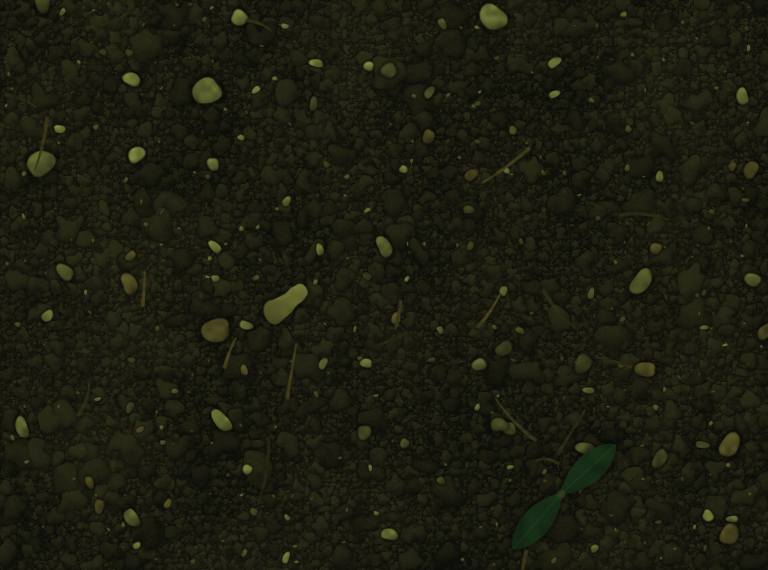
This texture is drawn by a Shadertoy shader. Its source:

```glsl
// Dark garden soil: layered domed clods, from fine crumbs to large lumps,
// strewn with pale pebbles and dry straws, with one two-leaved seedling.
// Positions are in canvas heights, with the origin at the lower left.

vec3 hash3(vec2 p) {
    vec3 q = fract(vec3(p.xyx) * vec3(.1031, .1030, .0973));
    q += dot(q, q.yxz + 33.33);
    return fract((q.xxy + q.yzz) * q.zyx);
}

float noise(vec2 p) {
    vec2 i = floor(p), f = fract(p);
    f = f * f * (3. - 2. * f);
    return mix(mix(hash3(i).x, hash3(i + vec2(1, 0)).x, f.x),
               mix(hash3(i + vec2(0, 1)).x, hash3(i + 1.).x, f.x), f.y);
}

mat2 rotation(float a) {
    return mat2(cos(a), -sin(a), sin(a), cos(a));
}

// Lay one size of lumpy clods, with contact shadows, over the soil tone
void addClods(inout float tone, vec2 uv, float scale, float fill) {
    vec2 p = uv * scale;
    p += .55 * (vec2(noise(p * 2.3), noise(p * 2.3 + 71.)) - .5);
    vec2 id = floor(p);
    float top = -1., lit = 0.;
    for (int y = -1; y <= 1; y++)
    for (int x = -1; x <= 1; x++) {
        vec2 cell = id + vec2(x, y);
        vec3 h = hash3(cell + scale * 3.);
        if (h.z > fill) continue;
        vec2 d = p - cell - .2 - .6 * h.xy;
        float r = mix(.32, .62, fract(h.z * 57.));
        float dome = 1. - dot(d, d) / (r * r);
        if (dome > top) {
            top = dome;
            lit = .2 + .38 * sqrt(max(dome, 0.)) + .24 * dot(d, vec2(-.3, .9)) / r
                + .34 * (fract(h.x * 31.) - .5);
        }
    }
    tone *= mix(.55, 1., 1. - smoothstep(-.8, 0., top));
    tone = mix(tone, lit, smoothstep(0., .25, top));
}

// Scatter rounded pebbles, at most one in each cell
void addPebbles(inout vec3 col, vec2 uv, float scale, float fill, vec2 size, float glow) {
    vec2 p = uv * scale, id = floor(p);
    vec3 h = hash3(id + scale * 7.), k = hash3(id + scale * 11. + 40.);
    if (h.z > fill) return;
    vec2 d = p - id - .25 - .5 * h.xy;
    float r = mix(size.x, size.y, k.x * k.x);
    vec2 q = rotation(k.y * 6.28) * d / r;
    q.y /= mix(.48, .9, k.z);
    float a = atan(q.y, q.x);
    float edge = pow(dot(pow(abs(q), vec2(2.4)), vec2(1)), 1. / 2.4) - 1.
               + .07 * sin(2. * a + k.x * 40.) + .06 * sin(3. * a + h.x * 50.);
    float cover = 1. - smoothstep(-.0018, .0018, edge * r * .75 / scale);
    vec3 stone = mix(vec3(.20, .21, .10), vec3(.42, .45, .21), fract(h.z * 91.));
    stone = mix(stone, vec3(.25, .22, .10), .7 * step(.8, fract(k.z * 17.)));
    stone *= .82 + .24 * dot(d / r, vec2(-.35, .8)) - .12 * smoothstep(-.4, 0., edge)
           + .4 * noise(uv * 90.);
    col *= 1. - .4 * (1. - smoothstep(0., .6, edge));
    col = mix(col, stone * glow, cover);
}

// Distance along (0 to 1) and across a line from a to b
vec2 alongAcross(vec2 p, vec2 a, vec2 b) {
    vec2 v = b - a, w = p - a;
    return vec2(dot(w, v) / dot(v, v), (w.x * v.y - w.y * v.x) / length(v));
}

void addStraw(inout vec3 col, vec2 uv, vec3 h, vec3 k) {
    vec2 a = h.xy * vec2(iResolution.x / iResolution.y, 1.);
    float angle = k.x * 6.28;
    vec2 s = alongAcross(uv, a, a + mix(.04, .12, k.y) * vec2(cos(angle), sin(angle)));
    float t = clamp(s.x, 0., 1.);
    float off = abs(s.y + (k.z - .5) * .05 * t * (1. - t));
    float ends = smoothstep(-.03, .03, s.x) * (1. - smoothstep(.95, 1.03, s.x));
    float width = mix(.0032, .0014, t);
    float cover = ends * (1. - smoothstep(width - .001, width + .0015, off));
    vec3 dry = mix(vec3(.15, .14, .065), vec3(.28, .25, .11), h.z);
    col = mix(col, dry * (.8 + .4 * noise(uv * 130.)), cover * .85);
}

void addLeaf(inout vec3 col, vec2 uv, vec2 base, vec2 tip, float width) {
    vec2 s = alongAcross(uv, base, tip);
    float t = clamp(s.x, 0., 1.), within = step(0., s.x) * step(s.x, 1.);
    float rim = abs(s.y) - width * pow(max(sin(3.1416 * pow(t, 1.1)), 0.), .65);
    vec3 green = vec3(.085, .165, .08) * (.85 + .3 * noise(uv * 45.));
    green += vec3(.02, .03, .015) * (1. - smoothstep(.0005, .0025, abs(s.y)));
    col *= 1. - .3 * (1. - smoothstep(0., .012, rim)) * within;
    col = mix(col, green, (1. - smoothstep(-.0015, .0015, rim)) * within);
}

void mainImage(out vec4 fragColor, in vec2 fragCoord) {
    vec2 uv = fragCoord / iResolution.y;

    // Soil, from crumbs up to lumps, with broad light and dark patches
    float tone = .3;
    addClods(tone, uv, 105., 1.);
    addClods(tone, uv, 62., .75);
    addClods(tone, uv, 37., .45);
    addClods(tone, uv, 21., .22);
    tone += .16 * (noise(uv * 230.) - .5) + .2 * (noise(uv * 5.) - .5)
          + .2 * (noise(uv * 13. + 30.) - .5);
    vec3 col = mix(vec3(.051, .051, .036), vec3(.183, .188, .092), clamp(tone, 0., 1.1));

    // Grit, small stones and larger pebbles
    addPebbles(col, uv, 34., .16, vec2(.08, .17), .85);
    addPebbles(col, uv, 15., .36, vec2(.08, .20), .95);
    addPebbles(col, uv, 6.5, .55, vec2(.09, .17), 1.);

    for (int i = 0; i < 20; i++)
        addStraw(col, uv, hash3(vec2(i, 5)), hash3(vec2(i, 23)));

    // One big tapered stone
    vec2 foot = vec2(.487, .457), head = vec2(.527, .492);
    float t = clamp(alongAcross(uv, foot, head).x, 0., 1.);
    vec2 bend = uv - mix(foot, head, t);
    float rim = length(bend) - mix(.025, .011, t) + .014 * (noise(uv * 50.) - .5);
    vec3 chalk = vec3(.36, .37, .17) * (.7 + .25 * t + 5. * bend.y + .35 * noise(uv * 60.));
    col *= 1. - .4 * (1. - smoothstep(0., .012, rim));
    col = mix(col, chalk, 1. - smoothstep(-.002, .002, rim));

    // Seedling
    vec2 node = vec2(.985, .134);
    addLeaf(col, uv, node, vec2(1.08, .22), .025);
    addLeaf(col, uv, node, vec2(.9, .037), .025);
    float bud = length((uv - node) * vec2(1., .7)) + .008 * noise(uv * 120.);
    col = mix(col, vec3(.20, .26, .11), .8 * (1. - smoothstep(.006, .012, bud)));

    fragColor = vec4(col, 1.);
}
```
